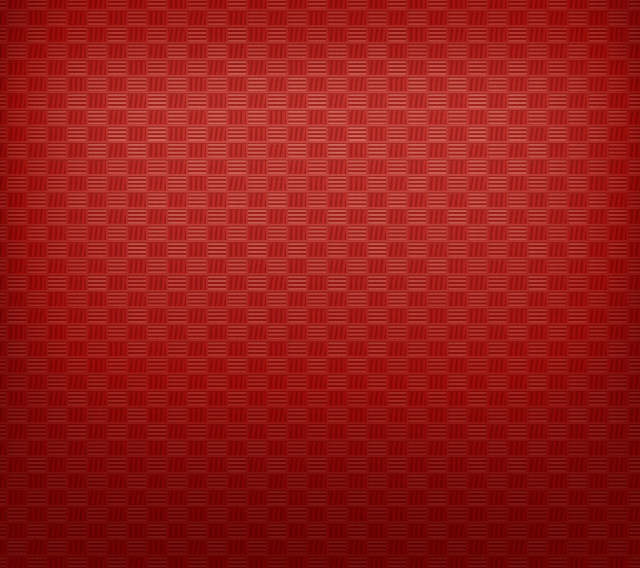
A WebGL 1 fragment shader for this pattern:

```glsl
precision highp float;

uniform vec2 u_resolution;

#define CELLS vec2(31.96, 34.34)
#define CELL_OFFSET vec2(0.34, 0.58)
#define RIBS 4.0
#define LEAN 0.10
#define SEAM_WIDTH 0.055
#define GRAIN 0.025
#define DEEP_RED vec3(0.42, 0.0, 0.0)
#define MID_RED vec3(0.60, 0.035, 0.025)
#define BRIGHT_RED vec3(0.73, 0.165, 0.145)
#define SHEEN vec3(0.09, 0.25, 0.22)

float hash(vec2 p) {
    vec3 q = fract(vec3(p.xyx) * 0.1031);
    q += dot(q, q.yzx + 33.33);
    return fract((q.x + q.y) * q.z);
}

// Soft bar of given half width around a centre
float bar(float x, float centre, float halfWidth, float soft) {
    return 1.0 - smoothstep(halfWidth - soft, halfWidth + soft, abs(x - centre));
}

// Light falls from the upper middle and fades toward every edge
float lighting(vec2 uv) {
    float side = abs(uv.x * 2.0 - 1.0);
    float fall = 1.0 - smoothstep(0.2, 1.05, uv.y);
    float top = mix(0.5, 1.0, smoothstep(0.0, 0.2, uv.y));
    return fall * top * (1.0 - 0.72 * pow(side, 4.0));
}

vec3 baseColor(float light) {
    vec3 low = mix(DEEP_RED, MID_RED, clamp(light / 0.4, 0.0, 1.0));
    return mix(low, BRIGHT_RED, clamp((light - 0.4) / 0.6, 0.0, 1.0));
}

// Pale horizontal ribs: x is highlight, y is shade
vec2 flatRibs(vec2 f, vec2 pixel, float wear) {
    float soft = max(0.13, pixel.y * RIBS * 0.6);
    float phase = fract((f.y - 0.06) * RIBS * 1.06);
    float inset = bar(f.x, 0.5, 0.45, max(0.03, pixel.x * 0.6));
    float crest = bar(phase, 0.5, 0.25, soft) * inset;
    return vec2(crest * mix(0.78, 1.0, wear), (1.0 - crest) * 0.75);
}

// Leaning upright ribs with dark grooves and a dim lit flank
vec2 uprightRibs(vec2 f, vec2 pixel, float wear) {
    float soft = max(0.1, pixel.x * RIBS * 0.6);
    float lean = LEAN * mix(0.4, 1.3, wear);
    float phase = fract((f.x + (f.y - 0.5) * lean) * RIBS);
    float body = bar(f.y, 0.52, 0.42, max(0.05, pixel.y * 0.6));
    float groove = bar(phase, 0.82, 0.17, soft) * body;
    float flank = bar(phase, 0.35, 0.16, soft) * body;
    float cap = bar(f.y, 0.12, 0.05, max(0.04, pixel.y * 0.6));
    return vec2(flank * 0.16 + cap * 0.15 * wear, groove * 0.95);
}

void main() {
    vec2 uv = gl_FragCoord.xy / u_resolution;
    uv.y = 1.0 - uv.y;
    vec2 pixel = CELLS / u_resolution;
    vec2 p = uv * CELLS - CELL_OFFSET;
    vec2 cell = floor(p);
    vec2 f = p - cell;
    float wear = hash(cell + 17.0);

    // Checkerboard of the two weave directions
    float upright = mod(cell.x + cell.y, 2.0);
    vec2 relief = upright < 0.5 ? flatRibs(f, pixel, wear) : uprightRibs(f, pixel, wear);

    // Raised seams with a shadow on their lower right
    vec2 edge = abs(f - floor(f + 0.5));
    vec2 seamSoft = max(vec2(0.03), pixel * 0.6);
    vec2 seam = 1.0 - smoothstep(SEAM_WIDTH - seamSoft, SEAM_WIDTH + seamSoft, edge);
    float shadow = max(bar(f.x, 0.09, 0.03, seamSoft.x) * 0.5, bar(f.y, 0.11, 0.03, seamSoft.y));
    relief.x = max(relief.x, max(seam.x * 0.3, seam.y * 0.5));
    relief.y = max(relief.y * (1.0 - max(seam.x, seam.y)), shadow * 0.8);

    // Shade the base red, then add the pale sheen and fine grain
    float light = lighting(uv);
    vec3 color = baseColor(light) * (1.0 - 0.17 * relief.y);
    color += SHEEN * relief.x * mix(0.3, 1.0, light);
    color *= 1.0 + GRAIN * (hash(floor(p * 16.0) + 91.0) * 2.0 - 1.0);
    gl_FragColor = vec4(clamp(color, 0.0, 1.0), 1.0);
}
```
